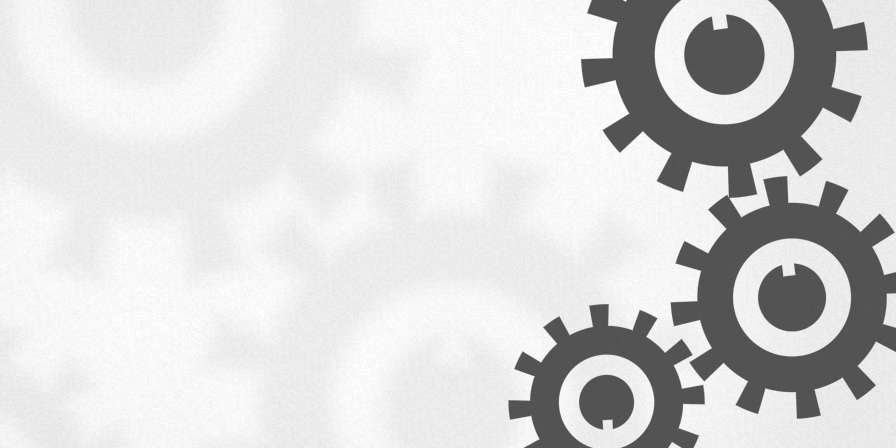
Reproduce this background procedurally as a Shadertoy shader.

```glsl
const float TOOTH_STEP = radians(30.0);
const vec3 DARK = vec3(0.325);
const vec3 PAPER = vec3(0.975);
const vec3 GHOST = vec3(0.925);

float hash(vec2 p) {
    return fract(sin(dot(p, vec2(127.1, 311.7))) * 43758.5453);
}

float noise(vec2 p) {
    vec2 cell = floor(p), f = fract(p);
    f = f * f * (3.0 - 2.0 * f);
    float low = mix(hash(cell), hash(cell + vec2(1, 0)), f.x);
    float high = mix(hash(cell + vec2(0, 1)), hash(cell + vec2(1, 1)), f.x);
    return mix(low, high, f.y);
}

// Signed distance to a twelve-toothed gear; angles in degrees
float gearDistance(vec2 p, vec2 center, float radius, float toothAngle, float notchAngle) {
    p = (p - center) / radius;
    float r = length(p);

    // Flared teeth, folded into one angular sector
    float a = atan(p.y, p.x) - radians(toothAngle);
    a = mod(a + 0.5 * TOOTH_STEP, TOOTH_STEP) - 0.5 * TOOTH_STEP;
    vec2 q = r * vec2(cos(a), sin(a));
    float halfWidth = mix(0.078, 0.1, (q.x - 0.78) / 0.22);
    float body = min(r - 0.78, max(abs(q.y) - halfWidth, r - 1.0));

    // Open ring around the hub
    float ring = abs(r - 0.383) - 0.103;

    // Key slot cut into the hub
    float n = radians(notchAngle);
    vec2 axis = vec2(cos(n), sin(n));
    vec2 k = vec2(dot(p, axis), axis.x * p.y - axis.y * p.x);
    float slot = max(abs(k.x - 0.26) - 0.08, abs(k.y) - 0.05);

    return max(body, -min(ring, slot)) * radius;
}

float coverage(float d, float softness) {
    return 1.0 - smoothstep(-softness, softness, d);
}

// Out-of-focus gears
float ghostGears(vec2 p) {
    float d = gearDistance(p, vec2(0.326, 0.987), 0.62, 15.0, 90.0);
    d = min(d, gearDistance(p, vec2(1.01, 0.094), 0.557, 15.0, 90.0));
    d = min(d, gearDistance(p, vec2(-0.08, -0.09), 0.37, 15.0, 90.0));
    return coverage(d, 0.04);
}

// Sharp gears
float frontGears(vec2 p, float pixel) {
    float d = gearDistance(p, vec2(1.617, 0.878), 0.32, 7.5, 98.0);
    d = min(d, gearDistance(p, vec2(1.768, 0.336), 0.271, 8.0, 97.0));
    d = min(d, gearDistance(p, vec2(1.354, 0.102), 0.219, 4.5, -87.0));
    return coverage(d, pixel);
}

void mainImage(out vec4 fragColor, in vec2 fragCoord) {
    vec2 p = fragCoord / iResolution.y;
    float aspect = iResolution.x / iResolution.y;

    // Paper with ghosted gears, shaded toward the right and the outer corners
    vec3 color = mix(PAPER, GHOST, ghostGears(p) * (1.0 - 0.5 * smoothstep(1.2, 1.7, p.x)));
    color -= 0.05 * smoothstep(1.35, 1.9, p.x);
    vec2 fromMiddle = (p - vec2(0.5 * aspect, 0.5)) / vec2(0.5 * aspect, 0.5);
    color -= 0.012 * smoothstep(0.6, 1.9, dot(fromMiddle, fromMiddle));
    color += 0.008 * (noise(p * 7.0) - 0.5);

    // Foreground and grain
    float front = frontGears(p, 0.8 / iResolution.y);
    color = mix(color, DARK, front);
    float grain = hash(floor(p * 256.0)) - 0.5;
    color += grain * mix(0.03, 0.012, front);

    fragColor = vec4(clamp(color, 0.0, 1.0), 1.0);
}
```
